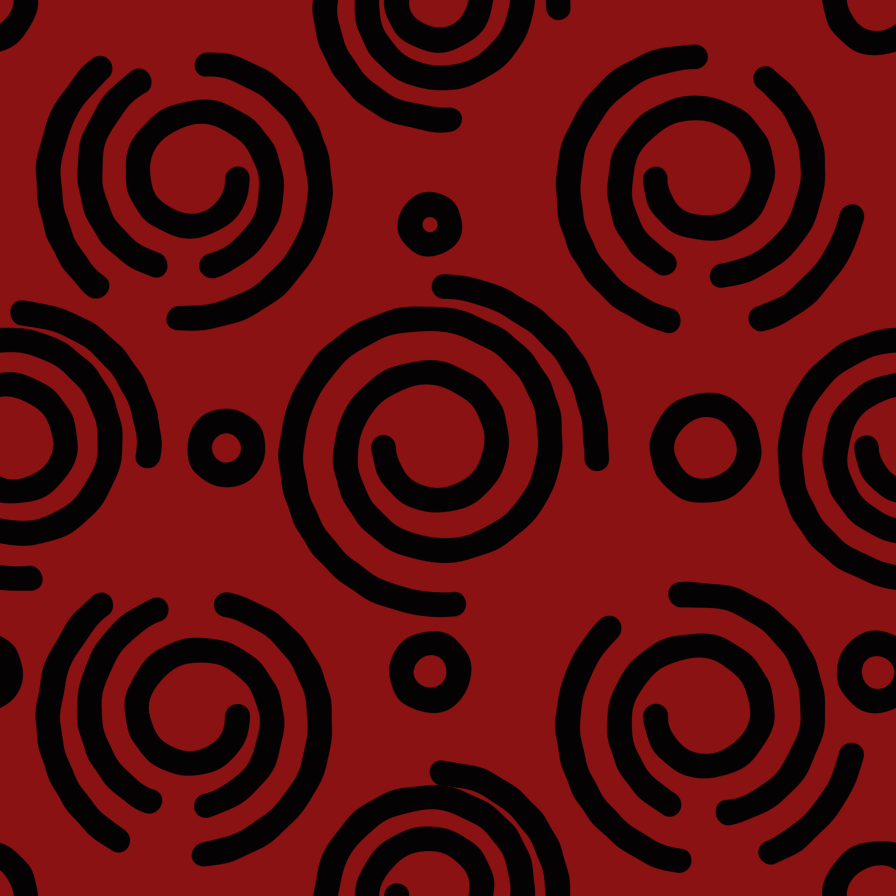
This pattern is drawn by a WebGL 1 fragment shader. Its source:

```glsl
precision highp float;
// Tiling pattern of broken black brush spirals and small rings on deep red.

uniform vec2 u_resolution;

const float TAU = 6.2831853;
const vec3 RED = vec3(0.54, 0.07, 0.07);
const vec3 BLACK = vec3(0.015, 0.008, 0.01);

const float GRID = 4.0;            // lattice cells per side
const float HALF_STROKE = 0.0138;
const float CORE_RADIUS = 0.051;   // radius at the inner end of a spiral
const float PITCH = 0.056;         // growth per turn
const float FLAT_TURNS = 0.3;      // turns before the radius grows
const float MAX_GROWTH_TURN = 2.35;
const float GAP_HALF = 0.05;       // half length of a break, in turns
const float LONG_GAP_HALF = 0.11;
const float GAP_JITTER = 0.14;
const vec2 SPREAD = vec2(0.035, 0.05);
const float WOBBLE = 0.0005;       // hand-drawn unevenness

float hash(vec3 p) {
  p = fract(p * vec3(0.1031, 0.1130, 0.1197) + 0.17);
  p += dot(p, p.yzx + 19.19);
  return fract((p.x + p.y) * p.z);
}

float spiralRadius(float t) {
  float s = min(t, MAX_GROWTH_TURN) - FLAT_TURNS;
  return CORE_RADIUS + PITCH * 0.5 * (s + sqrt(s * s + 0.015));
}

// Distance to the part of a spiral between two turn values.
float armDistance(vec2 p, float turn, float first, float last, float size) {
  float d = 1.0;
  for (int n = -1; n <= 2; n++) {
    float t = clamp(turn + float(n), first, last);
    vec2 onArm = -vec2(cos(TAU * t), sin(TAU * t)) * spiralRadius(t) * size;
    d = min(d, length(p - onArm));
  }
  return d;
}

// Whole spirals have one long late break, the others several short ones.
float spiralDistance(vec2 p, vec2 cell, float size, float endTurn, bool whole) {
  float turn = fract(atan(-p.y, -p.x) / TAU);
  float gap = whole ? LONG_GAP_HALF : GAP_HALF;
  float d = 1.0;
  float first = 0.0;
  for (int k = 0; k < 4; k++) {
    float jitter = GAP_JITTER * (hash(vec3(cell, float(k))) - 0.5);
    float cut = whole ? 2.38 + 2.0 * float(k) : 1.25 + 0.52 * float(k) + jitter;
    float last = min(cut - gap, endTurn);
    if (first < last) d = min(d, armDistance(p, turn, first, last, size));
    first = cut + gap;
  }
  return d;
}

vec2 wrapped(vec2 p) {
  return fract(p + 0.5) - 0.5;
}

// Distance to the centre line of the motif in one lattice cell.
float motifDistance(vec2 uv, vec2 cell) {
  vec2 s = sin(TAU * cell / GRID);
  vec2 c = cos(TAU * cell / GRID);
  bool corner = cell.x + cell.y < 0.5;
  bool odd = mod(cell.x + cell.y, 2.0) > 0.5;
  vec2 centre = cell / GRID;

  if (odd || corner) {
    bool empty = odd && (cell.y < 0.5 || (cell.x < 0.5 && cell.y > 2.5));
    if (empty) return 1.0;
    centre.x -= 0.0175 * s.x + 0.02 * cos(0.5 * TAU * cell.x);
    float radius = 0.039 - 0.009 * s.x + 0.009 * c.x * c.y
                 - 0.012 * abs(s.y) + 0.005 * s.y;
    return abs(length(wrapped(uv - centre)) - radius);
  }

  centre += vec2(0.015 * c.x, 0.0) - SPREAD * s;
  vec2 p = wrapped(uv - centre);
  if (length(p) > 0.23) return 1.0;
  if (s.x > 0.5) p.x = -p.x;
  bool whole = abs(c.x) > 0.5;
  float size = 1.0 + 0.13 * c.x * c.y + 0.04 * c.x - 0.03 * s.x;
  float endTurn = whole ? 2.74 : 2.55 + 0.09 * s.x;
  return spiralDistance(p, cell, size, endTurn, whole);
}

void main() {
  vec2 uv = gl_FragCoord.xy / u_resolution;

  float d = 1.0;
  for (int j = 0; j < 4; j++) {
    for (int i = 0; i < 4; i++) {
      d = min(d, motifDistance(uv, vec2(float(i), float(j))));
    }
  }

  // Slight edge wobble with whole numbers of waves.
  d += WOBBLE * (sin(TAU * (17.0 * uv.x + 11.0 * uv.y))
               + sin(TAU * (13.0 * uv.x - 23.0 * uv.y)));

  float edge = 0.8 / min(u_resolution.x, u_resolution.y);
  float ink = 1.0 - smoothstep(-edge, edge, d - HALF_STROKE);
  gl_FragColor = vec4(mix(RED, BLACK, ink), 1.0);
}
```
